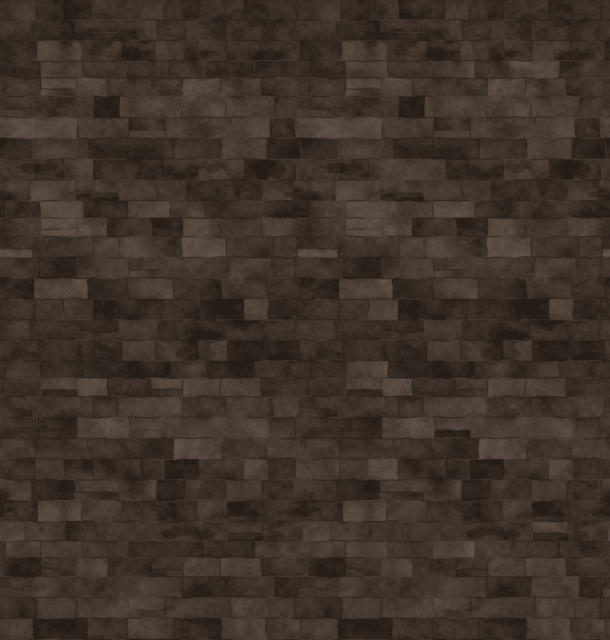
A Shadertoy shader for this texture:

```glsl
// Weathered dark brown brick wall: 32 courses of uneven bricks, two repeats across.
// Courses cycle in groups of 7 to 9, sharing joints while tones shift per group.
// Hashed brick tones, periodic noise and thin worn joints feed one colour ramp.

const float REPEATS = 2.0;          // horizontal repeats
const float COURSES = 32.0;         // brick rows
const float REPEAT_WIDTH = 0.4766;  // one repeat, in canvas heights
const float JOINT_JITTER = 0.29;    // in brick widths
const float JOINT_HALF = 0.0009;    // half joint width, in canvas heights
const float MEAN_TONE = 0.43;
const float TONE_SPREAD = 0.42;
const float MOTTLE = 0.75;
const float GRAIN = 0.16;
const vec3 DARK = vec3(0.14, 0.11, 0.085);
const vec3 LIGHT = vec3(0.37, 0.32, 0.28);
const float GROUP_START[6] = float[6](-5.0, 3.0, 10.0, 18.0, 27.0, 35.0);

float hash(vec2 p) {
    vec3 q = fract(p.xyx * 0.1031);
    q += dot(q, q.yzx + 33.33);
    return fract((q.x + q.y) * q.z);
}

// Value noise that wraps in x after "period" cells
float noise(vec2 p, float period) {
    vec2 i = floor(p), f = fract(p);
    f = f * f * (3.0 - 2.0 * f);
    float x0 = mod(i.x, period), x1 = mod(i.x + 1.0, period);
    return mix(mix(hash(vec2(x0, i.y)), hash(vec2(x1, i.y)), f.x),
               mix(hash(vec2(x0, i.y + 1.0)), hash(vec2(x1, i.y + 1.0)), f.x), f.y);
}

// p.x spans one unit per repeat, p.y shares its scale
float fbm(vec2 p, float cells) {
    float sum = 0.0, amp = 0.5;
    for (int i = 0; i < 4; i++) {
        sum += amp * noise(p * cells + float(i) * vec2(0.0, 19.7), cells);
        cells *= 2.0;
        amp *= 0.55;
    }
    return sum / 1.01;
}

// x: place in the group, y: group number, z: courses left in the group
vec3 courseInfo(float row) {
    vec3 info = vec3(0.0);
    for (int i = 0; i < 5; i++)
        if (row >= GROUP_START[i])
            info = vec3(row - GROUP_START[i], float(i), GROUP_START[i + 1] - row);
    return info;
}

// Upper edge of a course; the first two in each group are lower
float courseEdge(float row) {
    float t = courseInfo(row).x;
    return row + (t < 0.5 ? 0.05 : t < 1.5 ? -0.1 : -0.25 + 0.04 * t);
}

float jointAt(float k, float count, float kind) {
    return k + JOINT_JITTER * (2.0 * hash(vec2(mod(k, count) + 3.0, kind * 7.0 + 11.0)) - 1.0);
}

float lineMask(float d, float px) {
    return 1.0 - smoothstep(JOINT_HALF - 0.75 * px, JOINT_HALF + 0.75 * px, d);
}

void mainImage(out vec4 fragColor, in vec2 fragCoord) {
    vec2 uv = fragCoord / iResolution.xy;
    float px = 1.0 / iResolution.y;
    vec2 p = vec2(uv.x * REPEATS, uv.y / REPEAT_WIDTH);

    // Slightly ragged edges
    float wobbleX = (noise(p * 40.0, 40.0) - 0.5) * 0.004;
    float wobbleY = (noise(p * 32.0 + vec2(0.0, 71.0), 32.0) - 0.5) * 0.07;

    // Course
    float y = (1.0 - uv.y) * COURSES + wobbleY;
    float row = floor(y);
    if (y < courseEdge(row)) row -= 1.0;
    else if (y >= courseEdge(row + 1.0)) row += 1.0;
    float top = courseEdge(row), bottom = courseEdge(row + 1.0);
    vec3 info = courseInfo(row);
    float kind = info.x;
    float worn = info.z < 2.5 ? 1.0 : 0.0;

    // Brick
    float count = 7.0 + floor(3.0 * hash(vec2(kind, 5.0)));
    float x = (p.x + wobbleX) * count;
    float k = floor(x);
    if (x < jointAt(k, count, kind)) k -= 1.0;
    else if (x >= jointAt(k + 1.0, count, kind)) k += 1.0;
    float dx = min(x - jointAt(k, count, kind), jointAt(k + 1.0, count, kind) - x)
             * REPEAT_WIDTH / count;
    float dy = min(y - top, bottom - y) / COURSES;

    // A few bricks are split into two thin ones
    vec2 id = vec2(mod(k, count) + 1.0, kind * 13.0 + 2.0);
    float across = (y - top) / (bottom - top);
    if (hash(id + 41.0) > 0.93) {
        dy = min(dy, abs(across - 0.6) / COURSES);
        id.y += across > 0.6 ? 150.0 : 0.0;
    }

    // Brick tone: shared, per group, or now and then per repeat
    float h = hash(id);
    vec2 groupId = id + vec2(23.0 * info.y, 59.0);
    if (hash(groupId) < 0.5) h = hash(groupId + 7.0);
    vec2 tileId = groupId + vec2(0.0, 31.0 * (floor(k / count) + 2.0));
    if (hash(tileId) < (kind < 0.5 ? 0.3 : 0.05)) h = hash(tileId + 17.0);
    if (kind == 1.0 && id.x == 3.0) h = 0.93;
    float tone = MEAN_TONE + TONE_SPREAD * (h - 0.5) * (1.0 - 0.5 * worn);
    tone += 0.16 * smoothstep(0.84, 0.92, h) - 0.1 * smoothstep(0.16, 0.08, h);

    // Mottling inside each brick, soft clouds, stains and streaks
    vec2 face = p + vec2(0.0, floor(h * 50.0) * 1.37);
    tone += MOTTLE * (fbm(face, 14.0) - 0.5);
    tone += 0.14 * (noise(p * 5.0, 5.0) - 0.5);
    tone += GRAIN * (noise(p * 110.0, 110.0) - 0.5);
    float stain = fbm(p * vec2(1.0, 1.8) + vec2(0.0, 9.0), 9.0);
    tone -= (0.16 + 0.12 * worn) * smoothstep(0.55, 0.72, stain);
    tone -= 0.03 * worn;

    // Shaded rims and joints that change from dark to chalky
    float rim = min(dx, dy);
    tone -= 0.07 * exp(-rim / 0.003);
    float chalk = smoothstep(0.42, 0.66, noise(p * 18.0 + vec2(0.0, 33.0), 18.0));
    float joint = max(0.7 * lineMask(dy, px), (0.6 - 0.3 * worn) * lineMask(dx, px));
    tone = mix(tone, mix(0.1, 0.62, chalk), joint);

    fragColor = vec4(mix(DARK, LIGHT, clamp(tone, 0.0, 1.1)), 1.0);
}
```
